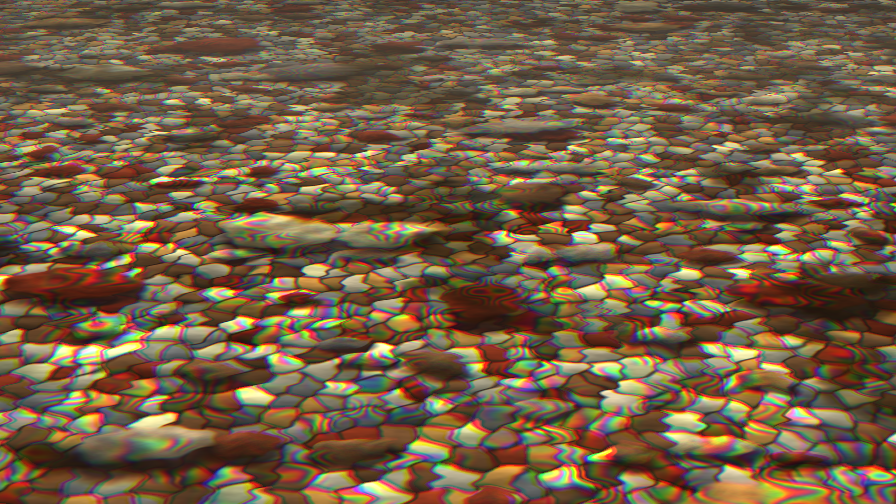
Give the GLSL for this texture, as a WebGL 1 fragment shader.

```glsl
precision highp float;
uniform vec2 u_resolution;

const vec3 BEIGE = vec3(0.66, 0.60, 0.48);
const vec3 BROWN = vec3(0.43, 0.28, 0.16);
const vec3 GREY = vec3(0.42, 0.40, 0.37);
const vec3 CREAM = vec3(0.84, 0.78, 0.55);
const vec3 OCHRE = vec3(0.73, 0.51, 0.24);
const vec3 RUST = vec3(0.46, 0.17, 0.09);
const vec3 SHADOW = vec3(0.13, 0.08, 0.075);
const vec3 MOSS = vec3(0.19, 0.15, 0.08);
const vec3 HAZE = vec3(0.44, 0.42, 0.37);

const float HORIZON = 1.65;                  // eye level, in canvas heights
const vec2 PEBBLE_FREQ = vec2(24.0, 60.0);
const vec2 STONE_FREQ = vec2(10.0, 27.0);
const vec2 SLAB_FREQ = vec2(4.2, 13.0);
const float DISPERSION = 0.0055;
const float RAINBOW = 0.24;
const float RIPPLE = 0.013;

float hash(vec2 p) {
  return fract(sin(dot(p, vec2(127.1, 311.7))) * 43758.5453);
}

float noise(vec2 p) {
  vec2 i = floor(p), f = fract(p);
  f = f * f * (3.0 - 2.0 * f);
  return mix(mix(hash(i), hash(i + vec2(1.0, 0.0)), f.x),
             mix(hash(i + vec2(0.0, 1.0)), hash(i + 1.0), f.x), f.y);
}

float fbm(vec2 p) {
  float sum = 0.0, amp = 0.5;
  for (int i = 0; i < 4; i++) {
    sum += amp * noise(p);
    p = p * 2.1 + 7.3;
    amp *= 0.5;
  }
  return sum;
}

vec3 stoneColor(float h) {
  vec3 c = mix(BEIGE, BROWN, step(0.27, h));
  c = mix(c, GREY, step(0.46, h));
  c = mix(c, CREAM, step(0.60, h));
  c = mix(c, OCHRE, step(0.79, h));
  return mix(c, RUST, step(0.94, h));
}

// Packed gravel: Voronoi cells with dark gaps and lit upper sides
vec3 pebbles(vec2 q) {
  vec2 cell = floor(q), id = cell, toCenter = vec2(0.0);
  float near = 9.0, second = 9.0;
  for (int j = -1; j <= 1; j++) {
    for (int i = -1; i <= 1; i++) {
      vec2 c = cell + vec2(float(i), float(j));
      vec2 d = q - c - 0.1 - 0.8 * vec2(hash(c), hash(c + 41.3));
      float len = length(d);
      if (len < near) {
        second = near;
        near = len;
        id = c;
        toCenter = d;
      } else {
        second = min(second, len);
      }
    }
  }
  float light = 0.92 + 0.5 * toCenter.y + 0.3 * (hash(id + 9.7) - 0.5);
  float body = smoothstep(0.0, 0.22, second - near);
  return mix(SHADOW, stoneColor(hash(id + 3.1)) * light, 0.25 + 0.75 * body);
}

// Scattered larger stones, each with a shadow at its foot
vec3 addStones(vec3 col, vec2 q, float density, float seed) {
  vec2 cell = floor(q);
  float wobble = 0.45 * (fbm(q * 3.5 + seed) - 0.5);
  float grain = 0.65 + 0.7 * fbm(q * vec2(7.0, 10.0));
  for (int j = 1; j >= -1; j--) {
    for (int i = -1; i <= 1; i++) {
      vec2 c = cell + vec2(float(i), float(j));
      float present = step(hash(c + seed), density);
      vec2 size = mix(vec2(0.25, 0.16), vec2(0.60, 0.38),
                      vec2(hash(c + seed + 5.0), hash(c + seed + 8.0)));
      vec2 d = q - c - 0.2 - 0.6 * vec2(hash(c + seed + 2.0), hash(c + seed + 3.0));
      d.y += 0.25 * d.x * (hash(c + seed + 6.0) - 0.5);
      float shade = smoothstep(1.25, 0.75, length((d + vec2(-0.04, 0.16)) / size) + wobble);
      float body = smoothstep(1.0, 0.86, length(d / size) + wobble);
      vec3 tone = mix(stoneColor(hash(c + seed + 4.0)), BROWN, 0.35);
      tone = mix(tone, RUST, step(0.72, hash(c + seed + 7.0)));
      tone *= grain * (0.9 + 0.45 * d.y / size.y);
      col = mix(col, SHADOW, 0.8 * present * shade);
      col = mix(col, tone, present * body);
    }
  }
  return col;
}

vec3 riverBed(vec2 g) {
  vec3 col = pebbles(g * PEBBLE_FREQ);
  col = addStones(col, g * STONE_FREQ, 0.24, 13.0);
  col = addStones(col, g * SLAB_FREQ, 0.24, 57.0);
  float moss = smoothstep(0.52, 0.68, fbm(g * vec2(5.0, 16.0) + 21.0));
  return mix(col, MOSS * (0.5 + col), 0.72 * moss);
}

void main() {
  vec2 p = gl_FragCoord.xy / u_resolution.y;
  float depth = HORIZON - p.y;
  float far = smoothstep(0.5, 1.0, p.y);
  vec2 ground = vec2((p.x - 0.5 * u_resolution.x / u_resolution.y) / depth, 1.0 / depth);

  // Water surface bends the view in flat, wide streaks
  vec2 wave = vec2(noise(ground * vec2(13.0, 190.0)), noise(ground * vec2(38.0, 60.0) + 5.0)) - 0.5;
  vec2 bent = ground + wave * RIPPLE * vec2(1.6 + 1.5 * far, 0.45);

  // Refraction splits the colour channels
  vec2 split = DISPERSION * vec2(1.0, 0.3) * (0.4 + 1.2 * noise(ground * vec2(9.0, 30.0)));
  vec3 col = vec3(riverBed(bent - split).r, riverBed(bent).g, riverBed(bent + split).b);

  // Short upright rainbow bands
  float phase = bent.x * 34.0 + 3.0 * noise(ground * vec2(22.0, 70.0) + 31.0);
  vec3 bands = cos(6.2832 * (phase + vec3(0.0, 0.33, 0.67)));
  float glint = smoothstep(0.40, 0.80, noise(ground * vec2(17.0, 75.0) + 3.0));
  col *= 1.0 + RAINBOW * 2.0 * glint * bands * (1.0 - 0.6 * far);

  // Sunlight streaks, contrast and distant haze
  float sun = fbm(ground * vec2(14.0, 85.0) + 11.0);
  col *= 0.72 + 0.75 * sun;
  col = mix(col, HAZE, 0.48 * far);
  col *= 1.0 - 0.18 * smoothstep(0.86, 1.0, p.y);
  gl_FragColor = vec4(clamp(col, 0.0, 1.0), 1.0);
}
```
